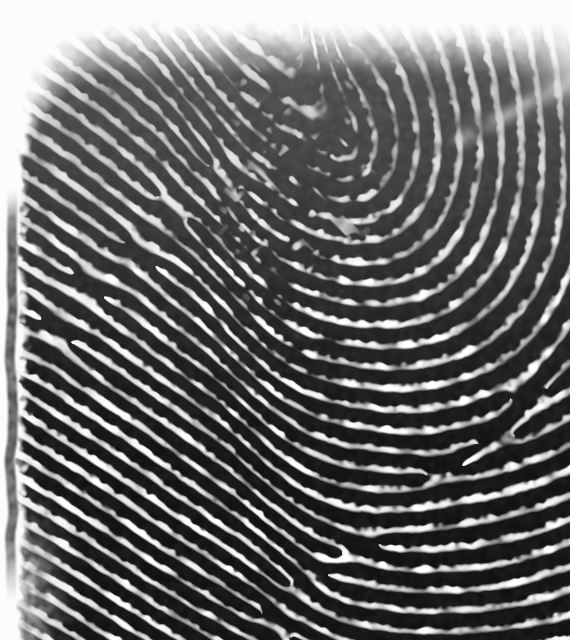
A Shadertoy shader for this pattern:

```glsl
// Draws a grey inked fingerprint: looping ridges around a core, with a smudged centre and worn edges.
const vec2 CORE = vec2(0.527, 0.222);     // loop centre, y measured downwards
const float RIDGE_STEP = 0.0326;          // distance between ridges
const float RIDGE_SHIFT = 0.6;
const float AXIS_TILT = 0.2;              // lean of the loop axis
const float ROUNDNESS = 0.77;             // right arm: 0.5 parabola, 1.0 circle
const vec2 RIGHT_STRETCH = vec2(1.3, 1.1);   // top, bottom
const vec2 LEFT_STRETCH = vec2(0.82, 1.22);  // near the axis, far from it
const vec2 LEFT_FLATTEN = vec2(0.9, 0.3);    // top, bottom
const float BEND = 0.55;                  // softness of the left arm's turn
const float SEAM = 0.06;                  // blend width between the arms
const int MINUTIAE = 12;
const float INK_TOP = 0.37;
const float INK_BOTTOM = 0.09;
const float VALLEY_TOP = 0.76;
const float VALLEY_BOTTOM = 0.94;
const float PAPER = 0.99;
const float TAU = 6.2831853;

float hash(vec2 p) {
    vec3 h = fract(vec3(p.xyx) * 0.1031);
    h += dot(h, h.yzx + 33.33);
    return fract((h.x + h.y) * h.z);
}

float noise(vec2 p) {
    vec2 i = floor(p), f = fract(p);
    f = f * f * (3.0 - 2.0 * f);
    return mix(mix(hash(i), hash(i + vec2(1, 0)), f.x),
               mix(hash(i + vec2(0, 1)), hash(i + vec2(1, 1)), f.x), f.y);
}

float segment(vec2 p, vec2 a, vec2 b) {
    vec2 d = b - a;
    return length(p - a - d * clamp(dot(p - a, d) / dot(d, d), 0.0, 1.0));
}

// Depth of the loop through q, as measured down the axis from the core
float loopDepth(vec2 q) {
    vec2 d = q - CORE;
    d.x -= AXIS_TILT * d.y;
    float stretch = mix(RIGHT_STRETCH.x, RIGHT_STRETCH.y, smoothstep(0.15, 0.7, q.y));
    float rightArm = ROUNDNESS * length(d * vec2(stretch, 1.0)) + (1.0 - ROUNDNESS) * d.y;
    float u = max(-d.x, 0.0);
    float far = max(u - 0.2, 0.0);
    u *= mix(LEFT_STRETCH.x, LEFT_STRETCH.y, smoothstep(0.08, 0.28, u));
    u -= mix(LEFT_FLATTEN.x, LEFT_FLATTEN.y, q.y) * far * far;
    float k = 1.0 + 2.0 * BEND;
    float leftArm = ((1.0 + BEND) * d.y + sqrt(BEND * BEND * d.y * d.y + k * u * u)) / k;
    return mix(leftArm, rightArm, smoothstep(-SEAM, SEAM, d.x));
}

// Pairs of opposite phase vortices make ridges split and end
float minutiae(vec2 q) {
    float turn = 0.0;
    for (int i = 0; i < MINUTIAE; i++) {
        float s = float(i);
        vec2 c = vec2(fract(s * 0.618 + 0.3) * 0.9, 0.25 + 0.75 * fract(s * 0.387 + 0.1));
        vec2 arm = 0.03 * normalize(vec2(1.0, c.x < 0.45 ? 0.8 : -0.25));
        vec2 a = q - c - arm, b = q - c + arm;
        turn += atan(a.y, a.x) - atan(b.y, b.x);
    }
    return turn;
}

void mainImage(out vec4 fragColor, in vec2 fragCoord) {
    vec2 q = fragCoord / iResolution.y;
    q.y = 1.0 - q.y;
    vec2 grain = vec2(q.x - q.y, q.x + q.y) * 0.707;
    float coarse = noise(q * 9.0);
    float medium = noise(grain * vec2(60.0, 42.0) + 57.0);
    float fine = noise(grain * 110.0 + 131.0);

    // Ridges and the pale valleys between them
    float phase = TAU * (loopDepth(q) / RIDGE_STEP - RIDGE_SHIFT);
    phase += minutiae(q) + 0.9 * (coarse - 0.5) + 0.8 * (fine - 0.5);
    float wave = cos(phase);
    vec2 smear = (q - vec2(0.46, 0.27)) / vec2(0.13, 0.26);
    float smudge = exp(-dot(smear, smear) * 1.2);
    float leftWear = 1.0 - smoothstep(0.0, 0.4, q.x);
    wave += 0.55 * (medium - 0.5) + 0.4 * (fine - 0.5) + 0.22 * leftWear;
    wave += smudge * (1.4 * medium + 0.9 * fine - 1.65);
    float valley = smoothstep(0.2, 1.15, wave);

    // Ink darkens towards the bottom
    float ink = mix(INK_TOP, INK_BOTTOM, smoothstep(-0.1, 0.78, q.y));
    ink += 0.05 * (fine - 0.5);
    float pale = mix(VALLEY_TOP, VALLEY_BOTTOM, smoothstep(0.1, 0.5, q.y));
    pale *= 0.86 + 0.24 * medium;
    float tone = mix(ink, pale, valley);

    // Bright specks in the smudge
    float speck = smoothstep(0.78, 0.95, noise(grain * vec2(72.0, 50.0) + 90.0));
    tone = mix(tone, 0.85, speck * smoothstep(0.2, 0.7, smudge));

    // Worn crease at the upper right
    float crease = segment(q, vec2(0.72, 0.215), vec2(0.91, 0.12));
    tone = mix(tone, 0.8, 0.6 * exp(-pow(crease / 0.014, 2.0)) * (0.3 + 0.9 * medium));

    // Rough patch at the lower left
    vec2 patchPos = (q - vec2(0.035, 0.93)) / vec2(0.045, 0.10);
    tone = mix(tone, 0.45 + 0.5 * fine, 0.85 * exp(-dot(patchPos, patchPos)));

    // Finger outline: crisp left side, ragged and faded top
    float radius = 0.15;
    vec2 corner = vec2(0.028, 0.030) + radius - q;
    float inside = radius - length(max(corner, 0.0)) - min(max(corner.x, corner.y), 0.0);
    float topness = 1.0 - smoothstep(0.10, 0.25, q.y);
    inside += 0.014 * (medium - 0.5) + 0.012 * (fine - 0.5) - 0.02 * valley * topness;
    float cover = smoothstep(0.0, mix(0.016, 0.1, topness), inside);
    cover *= 1.0 - 0.7 * exp(-pow(length((q - vec2(0.91, 0.09)) / vec2(0.07, 0.06)), 2.0));
    tone = mix(PAPER, tone, cover);

    // Dark strip along the left side
    float strip = abs(q.x - 0.018 - 0.006 * (noise(vec2(q.y * 25.0, 4.0)) - 0.5));
    float stripInk = 1.0 - smoothstep(0.004, 0.011, strip);
    stripInk *= smoothstep(0.29, 0.37, q.y) * (1.0 - smoothstep(0.82, 0.95, q.y));
    tone = mix(tone, 0.22 + 0.25 * fine, stripInk * 0.9);

    fragColor = vec4(vec3(clamp(tone, 0.0, 1.0)), 1.0);
}
```
